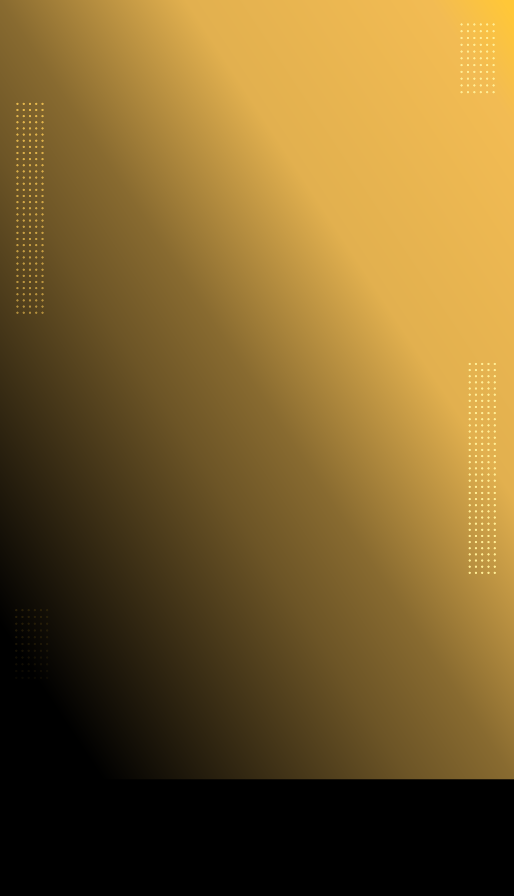
A Shadertoy shader for this background:

```glsl
// Diagonal black-to-gold gradient with small dot grids and a black footer band.

const float ASPECT = 0.5742;      // canvas width over height
const float FOOTER_TOP = 0.1302;  // height of the black band
const float DOT_RADIUS = 0.00125;

const vec3 BLACK     = vec3(0.0);
const vec3 BRONZE    = vec3(0.425, 0.332, 0.150);
const vec3 OCHRE     = vec3(0.535, 0.418, 0.188);
const vec3 GOLD      = vec3(0.885, 0.690, 0.308);
const vec3 PALE_GOLD = vec3(0.950, 0.735, 0.325);
const vec3 YELLOW    = vec3(1.000, 0.780, 0.220);
const vec3 CREAM     = vec3(1.000, 0.930, 0.580);
const vec3 AMBER     = vec3(0.900, 0.720, 0.300);
const vec3 UMBER     = vec3(0.170, 0.130, 0.030);

// Linear ramp from 0 at a to 1 at b
float ramp(float a, float b, float x) {
    return clamp((x - a) / (b - a), 0.0, 1.0);
}

// Colour stops along the diagonal
vec3 goldGradient(float t) {
    vec3 color = mix(BLACK, BRONZE, ramp(0.10, 0.40, t));
    color = mix(color, OCHRE, ramp(0.40, 0.50, t));
    color = mix(color, GOLD, ramp(0.50, 0.68, t));
    color = mix(color, PALE_GOLD, ramp(0.68, 0.92, t));
    return mix(color, YELLOW, ramp(0.92, 0.99, t));
}

// Coverage of a grid of dots; low and high are the outermost dot centres
float dotGrid(vec2 p, vec2 low, vec2 high, vec2 count, float pixel) {
    vec2 pitch = (high - low) / (count - 1.0);
    vec2 cell = clamp(round((p - low) / pitch), vec2(0.0), count - 1.0);
    float dist = length(p - low - cell * pitch) - DOT_RADIUS;
    return 1.0 - smoothstep(-0.5 * pixel, 0.5 * pixel, dist);
}

void mainImage(out vec4 fragColor, in vec2 fragCoord) {
    vec2 uv = fragCoord / iResolution.xy;
    vec2 p = uv * vec2(ASPECT, 1.0);
    float pixel = max(ASPECT / iResolution.x, 1.0 / iResolution.y);

    // Gradient between opposite corners of the area above the footer
    float panelY = (uv.y - FOOTER_TOP) / (1.0 - FOOTER_TOP);
    vec3 color = goldGradient(0.5 * (uv.x + panelY));

    // Tall and short grids on the left, fading downwards
    vec2 tall = vec2(5.0, 35.0);
    vec2 small = vec2(6.0, 11.0);
    float tallLeft = dotGrid(p, vec2(0.0195, 0.6510), vec2(0.0475, 0.8841), tall, pixel);
    float smallLeft = dotGrid(p, vec2(0.0182, 0.2435), vec2(0.0527, 0.3190), small, pixel);
    color = mix(color, AMBER, tallLeft * mix(0.65, 1.0, ramp(0.651, 0.884, p.y)));
    color = mix(color, UMBER, smallLeft * mix(0.25, 0.9, ramp(0.243, 0.319, p.y)));

    // Short and tall grids on the right
    float smallRight = dotGrid(p, vec2(0.5156, 0.8971), vec2(0.5514, 0.9727), small, pixel);
    float tallRight = dotGrid(p, vec2(0.5247, 0.3607), vec2(0.5527, 0.5938), tall, pixel);
    color = mix(color, CREAM, max(smallRight, tallRight));

    // Footer band
    color *= smoothstep(-0.5 * pixel, 0.5 * pixel, uv.y - FOOTER_TOP);
    fragColor = vec4(color, 1.0);
}
```
